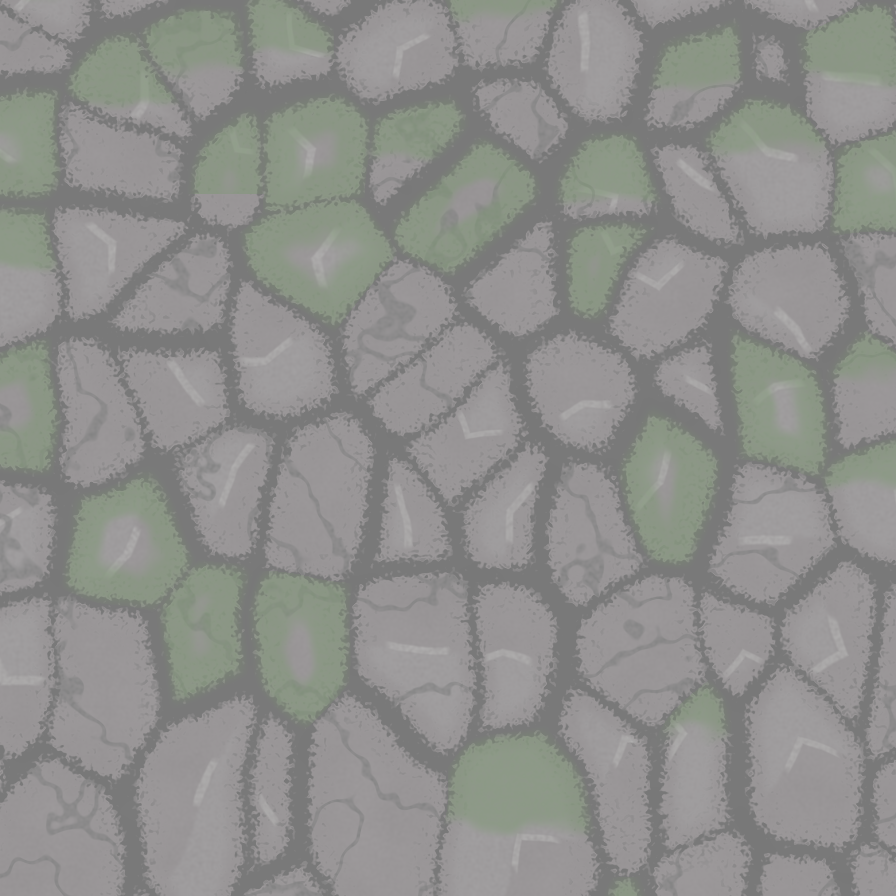
Write a Shadertoy shader that draws this texture.

```glsl
vec2 hash2(vec2 p) {
    p = vec2(dot(p, vec2(127.1, 311.7)), dot(p, vec2(269.5, 183.3)));
    return fract(sin(p) * 43758.55);
}

float gradientNoise(vec2 p) {
    vec2 i = floor(p), f = fract(p), u = f * f * (3.0 - 2.0 * f);
    vec2 e = vec2(0, 1);
    float a = dot(hash2(i) * 2.0 - 1.0, f);
    float b = dot(hash2(i + e.yx) * 2.0 - 1.0, f - e.yx);
    float c = dot(hash2(i + e) * 2.0 - 1.0, f - e);
    float d = dot(hash2(i + 1.0) * 2.0 - 1.0, f - 1.0);
    return mix(mix(a, b, u.x), mix(c, d, u.x), u.y);
}

vec2 stoneSeed(vec2 id) { return id + 0.5 + 0.86 * (hash2(id) - 0.5); }
float stoneWeight(vec2 id) { return 0.32 * hash2(id + 37.0).x; }

// Weighted Voronoi stones: rim distance in canvas units, stone id and local position
float stones(vec2 q, vec2 scale, out vec2 id, out vec2 local) {
    vec2 base = floor(q);
    float best = 1e3;
    for (int j = -2; j <= 2; j++)
    for (int i = -2; i <= 2; i++) {
        vec2 cell = base + vec2(i, j), r = q - stoneSeed(cell);
        float power = dot(r, r) - stoneWeight(cell);
        if (power < best) { best = power; id = cell; }
    }
    vec2 seed = stoneSeed(id);
    local = (q - seed) / scale;

    // Rounded minimum over all edges, each with its own gap width
    float sum = 0.0;
    for (int j = -2; j <= 2; j++)
    for (int i = -2; i <= 2; i++) {
        vec2 cell = base + vec2(i, j);
        if (cell == id) continue;
        vec2 r = q - stoneSeed(cell), n = stoneSeed(cell) - seed;
        float power = dot(r, r) - stoneWeight(cell);
        float edge = 0.5 * (power - best) / length(n * scale);
        edge -= mix(0.003, 0.015, hash2(id + cell + 11.0).x);
        sum += exp(-edge / 0.005);
    }
    return -0.005 * log(sum);
}

// Bent stroke with soft ends
float stroke(vec2 p, float bend, float halfWidth, float halfLength) {
    float across = abs(p.y + bend * abs(p.x));
    return (1.0 - smoothstep(halfWidth * 0.6, halfWidth * 1.4, across))
         * (1.0 - smoothstep(halfLength * 0.75, halfLength, abs(p.x)));
}

void mainImage(out vec4 fragColor, in vec2 fragCoord) {
    vec2 uv = fragCoord / iResolution.y;

    // Stones stretch upright toward the bottom and fan out
    float y = uv.y;
    vec2 scale = vec2(8.2 + 1.2 * y, 4.2 + 9.2 * y - 4.8 * y * y);
    vec2 q = vec2((uv.x - 0.5) * scale.x, 4.2 * y + 4.6 * y * y - 1.6 * y * y * y);
    q += 0.16 * vec2(gradientNoise(uv * 11.0), gradientNoise(uv * 11.0 + 50.0)) + 20.0;

    vec2 id, local;
    float rim = stones(q, scale, id, local);
    vec2 kind = hash2(id + 71.0), trait = hash2(id + 113.0);

    // Chalky grain
    float grain = gradientNoise(uv * 230.0) + 0.6 * gradientNoise(uv * 120.0 + 9.0);
    float cloud = gradientNoise(uv * 16.0) + 0.5 * gradientNoise(uv * 38.0);
    float body = smoothstep(-0.3, 0.35, rim / 0.010 + 0.1 + 1.5 * grain);
    float worn = smoothstep(0.12, 0.5, grain + 0.35 * cloud) * (1.0 - smoothstep(0.008, 0.035, rim));

    vec3 gapColor = vec3(0.474) + 0.006 * cloud;
    vec3 stoneColor = vec3(0.602, 0.589, 0.594) + 0.016 * cloud + 0.012 * grain;
    stoneColor = mix(stoneColor, gapColor, 0.5 * worn);

    // Pale facet and bent chalk streak
    float angle = 6.283 * trait.x;
    vec2 turned = mat2(cos(angle), -sin(angle), sin(angle), cos(angle)) * local;
    float bend = mix(-0.9, 0.9, trait.y);
    float side = turned.y + bend * abs(turned.x) + 0.006 * cloud;
    float lit = step(0.42, kind.y);
    float facet = lit * smoothstep(0.0, 0.008, side) * smoothstep(0.006, 0.022, rim);
    stoneColor = mix(stoneColor, vec3(0.65, 0.645, 0.648), 0.5 * facet * (0.8 + 0.5 * grain));
    vec2 wobble = turned + 0.004 * cloud;
    float streak = lit * stroke(wobble, bend, 0.0045, 0.036) * smoothstep(0.0, 0.01, rim);
    stoneColor = mix(stoneColor, vec3(0.685, 0.68, 0.678), streak * (0.7 + 0.5 * grain));

    // Thin cracks on some stones
    float fissure = abs(gradientNoise(uv * 10.0 + id * 3.7) + 0.18 * gradientNoise(uv * 45.0));
    float crack = (1.0 - smoothstep(0.012, 0.035, fissure)) * step(kind.y, 0.5);
    stoneColor = mix(stoneColor, vec3(0.515), crack * (0.65 + 0.5 * grain));

    vec3 color = mix(gapColor, stoneColor, body);

    // Moss: rings, caps and blotches, denser near the top, bleeding over the rims
    float chance = mix(0.30, 0.68, smoothstep(0.62, 0.9, y));
    float ring = 0.034 - rim;
    float cap = local.y - 0.004;
    float spread = mix(ring, cap, step(0.45, trait.y)) + 0.022 * cloud + 0.012 * smoothstep(0.7, 1.0, y);
    float moss = step(kind.x, chance) * smoothstep(-0.008, 0.012, spread);
    moss *= smoothstep(-0.012, 0.004, rim) * (0.85 + 0.25 * grain);
    vec3 mossColor = mix(vec3(0.475, 0.52, 0.455), vec3(0.535, 0.59, 0.51), body);
    mossColor += 0.35 * (color - mix(gapColor, vec3(0.6, 0.59, 0.594), body));
    color = mix(color, mossColor, clamp(moss, 0.0, 0.92));

    fragColor = vec4(color, 1.0);
}
```
